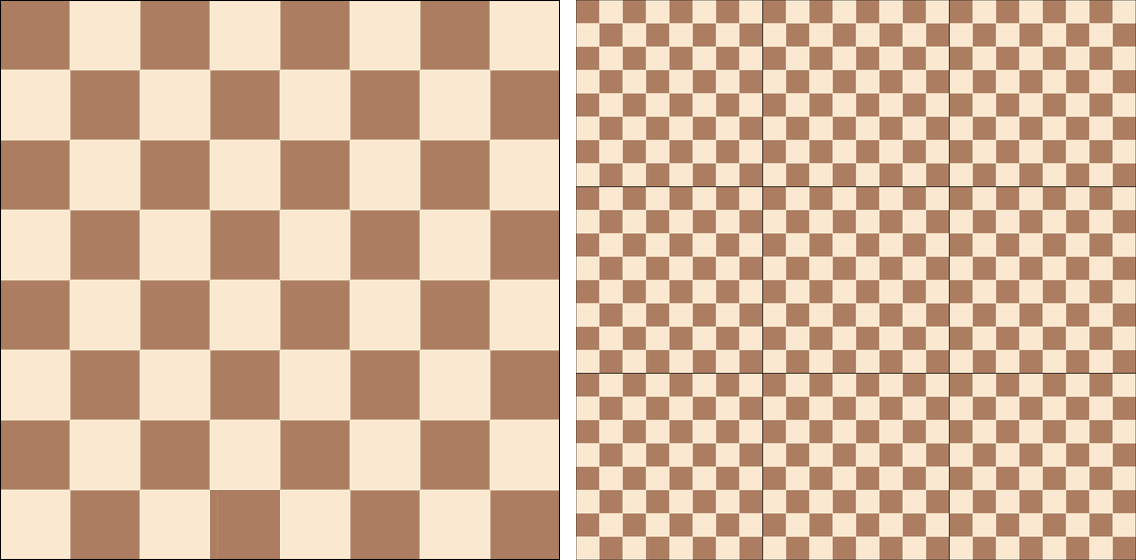
Left, the tile; right, the same tile 3 across and 3 down.
Write a Shadertoy shader that draws this pattern.

```glsl
// Two-tone checkerboard with pale seams, a thin dark frame and one flawed square.

const float CELLS = 8.0;          // squares across and down
const float INSET = 0.0007;       // gap between a dark square and its cell edge
const float HALO = 0.0020;        // pale rim reaching into the light squares
const float FRAME = 0.0018;       // frame width at each canvas edge
const vec2 FLAW_CELL = vec2(3.0, 0.0);
const float CRACK_X = 0.3885;     // hairline inside the flawed square
const float CRACK_HALF_WIDTH = 0.0007;
const float CRACK_STRENGTH = 0.35;

const vec3 BROWN = vec3(0.673, 0.490, 0.380);
const vec3 CREAM = vec3(0.980, 0.910, 0.820);
const vec3 PALE = vec3(1.000, 0.950, 0.850);
const vec3 TAN = vec3(0.760, 0.620, 0.510);
const vec3 FRAME_COLOR = vec3(0.01, 0.005, 0.0);

// Antialiased coverage of the region where distance is positive.
float cover(float distance, float pixel) {
    return clamp(distance / pixel + 0.5, 0.0, 1.0);
}

// Distance from a point in a unit square to its nearest side.
float sideDistance(vec2 p) {
    vec2 d = 0.5 - abs(p - 0.5);
    return min(d.x, d.y);
}

void mainImage(out vec4 fragColor, in vec2 fragCoord) {
    vec2 uv = fragCoord / iResolution.xy;
    float pixel = 1.0 / min(iResolution.x, iResolution.y);

    // Signed distance to the cell edge, positive in dark squares
    vec2 cell = floor(uv * CELLS);
    float dark = mod(cell.x + cell.y, 2.0);
    float edge = sideDistance(fract(uv * CELLS)) / CELLS;
    float signedEdge = edge * (2.0 * dark - 1.0);

    // Light squares, pale rims and dark squares
    bool flawed = cell == FLAW_CELL;
    float inset = flawed ? 0.0 : INSET;
    vec3 color = mix(CREAM, PALE, cover(signedEdge + HALO, pixel));
    color = mix(color, BROWN, cover(signedEdge - inset, pixel));

    // Faint hairline in the flawed square
    float crack = cover(CRACK_HALF_WIDTH - abs(uv.x - CRACK_X), pixel);
    color = mix(color, TAN, flawed ? crack * CRACK_STRENGTH : 0.0);

    // Frame, continuous across the wrapped edges
    color = mix(color, FRAME_COLOR, cover(FRAME - sideDistance(uv), pixel));

    fragColor = vec4(color, 1.0);
}
```
